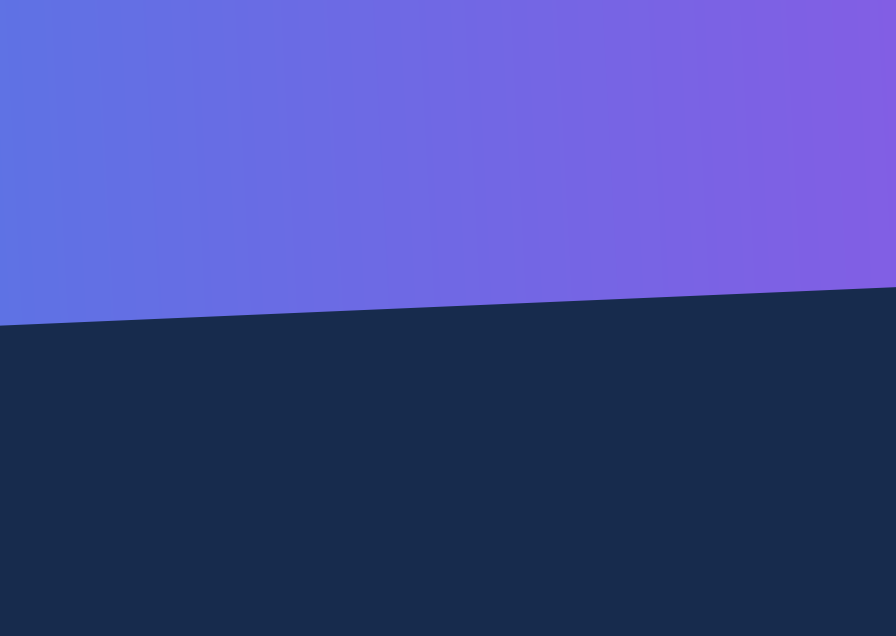
Write a WebGL 2 fragment shader that draws this background.

```glsl
#version 300 es
precision highp float;
// Draws a blue to violet header above a flat navy floor with a sloping top.
// The header is a linear gradient at a slight tilt, spanning its own box;
// the floor is a half plane given by its signed distance.

uniform vec2 u_resolution;
out vec4 fragColor;

const vec3 BLUE = vec3(0.369, 0.447, 0.894);
const vec3 VIOLET = vec3(0.510, 0.369, 0.894);
const vec3 NAVY = vec3(0.090, 0.169, 0.302);

const float EDGE_LEFT = 0.488;   // floor height at the left side
const float EDGE_RIGHT = 0.5485; // floor height at the right side
const float TILT = radians(3.0); // gradient axis above the horizontal

// Position from 0 to 1 along a tilted axis that spans a box corner to corner.
float gradientPosition(vec2 p, vec2 boxCenter, vec2 boxSize, float tilt) {
    vec2 axis = vec2(cos(tilt), sin(tilt));
    return clamp(dot(p - boxCenter, axis) / dot(boxSize, axis) + 0.5, 0.0, 1.0);
}

// Signed distance to the line through a and b, negative below it.
float lineDistance(vec2 p, vec2 a, vec2 b) {
    vec2 along = normalize(b - a);
    return dot(p - a, vec2(-along.y, along.x));
}

void main() {
    // Canvas units: height is 1, width is the aspect ratio.
    vec2 p = gl_FragCoord.xy / u_resolution.y;
    float width = u_resolution.x / u_resolution.y;
    float pixel = 1.0 / u_resolution.y;

    // Header gradient
    vec2 boxSize = vec2(width, 1.0 - EDGE_LEFT);
    vec2 boxCenter = vec2(0.5 * width, 0.5 * (1.0 + EDGE_LEFT));
    vec3 color = mix(BLUE, VIOLET, gradientPosition(p, boxCenter, boxSize, TILT));

    // Sloping floor with a smooth edge
    float d = lineDistance(p, vec2(0.0, EDGE_LEFT), vec2(width, EDGE_RIGHT));
    float floorMask = clamp(0.5 - d / pixel, 0.0, 1.0);
    fragColor = vec4(mix(color, NAVY, floorMask), 1.0);
}
```
